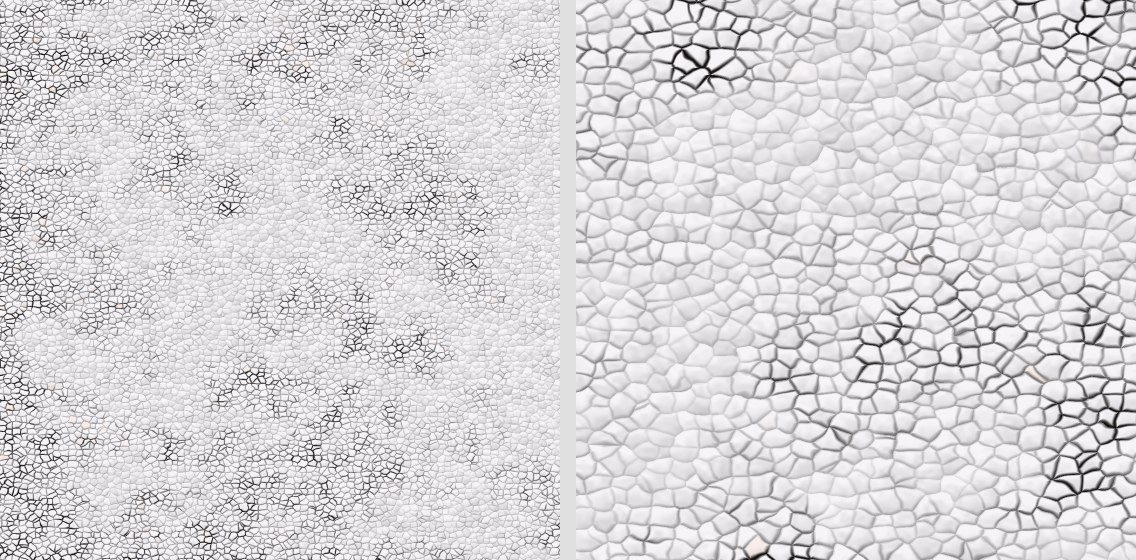
Left: the whole. Right: its middle third, enlarged.
A WebGL 1 fragment shader for this texture:

```glsl
precision highp float;
// Pale crushed-stone plaster: small rounded grains packed side by side, lit from above.
// Grains are cells of a weighted Voronoi diagram; their rims are darkened into crevices
// whose depth follows soft patches, strongest at the left, top and bottom borders.

uniform vec2 u_resolution;

const vec2 GRAINS = vec2(82.0, 102.0);      // grains across and up the canvas
const float JITTER = 0.85;                  // scatter of the grain centres
const float SIZE_SPREAD = 0.30;             // difference between small and large grains
const float WARP = 0.30;                    // lumpiness of the outlines
const float RIM_TOP = 0.10;                 // crevice width on lit upper sides
const float RIM_BOTTOM = 0.25;              // crevice width on shaded lower sides
const float DEPTH_QUIET = 0.16;             // crevice darkness in faint patches
const float DEPTH_STRONG = 0.92;            // crevice darkness in strong patches
const float FACE_QUIET = 0.908;             // grain brightness in faint patches
const float FACE_STRONG = 0.955;            // grain brightness in strong patches
const vec3 SHADOW = vec3(0.085, 0.070, 0.070);
const vec3 STONE = vec3(0.968, 0.958, 0.970);
const vec3 WARM = vec3(1.0, 0.965, 0.93);   // tint of a few rare grains

float hash(vec2 p) {
  vec3 q = fract(vec3(p.xyx) * 0.1031);
  q += dot(q, q.yzx + 33.33);
  return fract((q.x + q.y) * q.z);
}

float noise(vec2 p) {
  vec2 i = floor(p), f = fract(p);
  f = f * f * (3.0 - 2.0 * f);
  float low = mix(hash(i), hash(i + vec2(1.0, 0.0)), f.x);
  float high = mix(hash(i + vec2(0.0, 1.0)), hash(i + vec2(1.0, 1.0)), f.x);
  return mix(low, high, f.y);
}

// Centre (xy) and size weight (z) of the grain in a cell
vec3 grainAt(vec2 cell) {
  vec2 scatter = vec2(hash(cell + 11.7), hash(cell + 53.2)) - 0.5;
  return vec3(cell + 0.5 + JITTER * scatter, SIZE_SPREAD * hash(cell + 91.4));
}

// Local contrast from 0 to 1: soft patches plus a pull towards the borders
float patchContrast(vec2 uv) {
  float c = 0.6 * noise(uv * vec2(9.0, 12.0) + 4.3) + 0.4 * noise(uv * vec2(20.0, 27.0) + 31.0);
  c += 0.42 * exp(-14.0 * uv.x);
  c += 0.25 * exp(-14.0 * (1.0 - uv.y)) + 0.17 * exp(-9.0 * uv.y);
  c -= 0.20 * smoothstep(0.72, 1.0, uv.x);
  return smoothstep(0.28, 0.92, c);
}

vec3 stoneColor(vec2 uv) {
  vec2 p = uv * GRAINS;
  p += WARP * (vec2(noise(p * 1.6 + 7.0), noise(p * 1.6 + 67.0)) - 0.5);
  vec2 home = floor(p);

  // Grain that owns this point
  vec3 grain = vec3(0.0);
  vec2 owner = home;
  float nearest = 100.0;
  for (int j = -1; j <= 1; j++) {
    for (int i = -1; i <= 1; i++) {
      vec2 cell = home + vec2(float(i), float(j));
      vec3 g = grainAt(cell);
      vec2 d = g.xy - p;
      float reach = dot(d, d) - g.z;
      if (reach < nearest) { nearest = reach; grain = g; owner = cell; }
    }
  }

  // Distance to the closest border and the direction across it
  float edge = 10.0;
  vec2 across = vec2(0.0, 1.0);
  for (int j = -1; j <= 1; j++) {
    for (int i = -1; i <= 1; i++) {
      vec3 g = grainAt(home + vec2(float(i), float(j)));
      vec2 d = g.xy - p, between = g.xy - grain.xy;
      float span = length(between);
      if (span > 0.001) {
        float border = (dot(d, d) - g.z - nearest) / (2.0 * span);
        if (border < edge) { edge = border; across = between / span; }
      }
    }
  }

  // Lit face of the grain
  float contrast = patchContrast(uv);
  vec2 slope = p - grain.xy;
  float face = mix(FACE_QUIET, FACE_STRONG, contrast);
  face += 0.07 * (hash(owner + 23.9) - 0.5);
  face += 0.09 * clamp(slope.y - 0.3 * slope.x, -0.6, 0.6);
  face += 0.07 * (noise(p * 3.1 + 15.0) - 0.5);

  // Crevice, wider and darker under the grain
  float below = smoothstep(-0.5, 0.8, 0.25 * across.x - across.y);
  float rim = 1.0 - smoothstep(0.0, mix(RIM_TOP, RIM_BOTTOM, below), edge);
  float gap = noise(p * 0.65 + 41.0);
  float depth = mix(DEPTH_QUIET, DEPTH_STRONG, contrast) * (0.35 + 1.15 * gap * gap);
  float tone = face - rim * depth * mix(0.75, 1.15, below);

  vec3 color = mix(SHADOW, STONE, clamp((tone - SHADOW.g) / (STONE.g - SHADOW.g), 0.0, 1.0));
  return color * mix(vec3(1.0), WARM, step(0.985, hash(owner + 77.1)) * contrast);
}

void main() {
  // Four samples per pixel smooth the grain borders
  vec3 sum = vec3(0.0);
  for (int j = 0; j < 2; j++) {
    for (int i = 0; i < 2; i++) {
      vec2 offset = 0.5 * vec2(float(i), float(j)) - 0.25;
      sum += stoneColor((gl_FragCoord.xy + offset) / u_resolution);
    }
  }
  gl_FragColor = vec4(0.25 * sum, 1.0);
}
```
